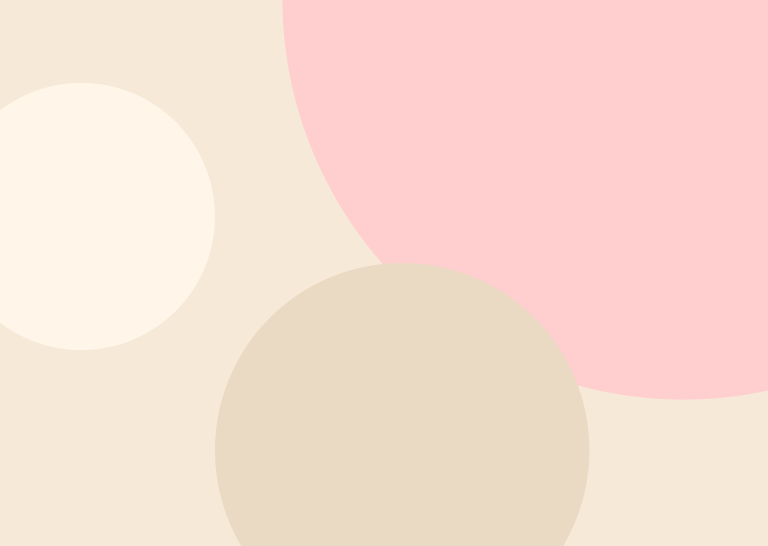
A Shadertoy shader for this background:

```glsl
// Three flat pastel discs, pink, cream and tan, on a warm beige ground.

const vec3 BEIGE = vec3(0.965, 0.914, 0.845);
const vec3 PINK  = vec3(1.000, 0.808, 0.808);
const vec3 CREAM = vec3(1.000, 0.965, 0.912);
const vec3 TAN   = vec3(0.918, 0.851, 0.765);

// Discs as centre x, centre y, radius, in canvas heights
const vec3 PINK_DISC  = vec3(1.2515, 1.0025, 0.7343);
const vec3 CREAM_DISC = vec3(0.1489, 0.6035, 0.2447);
const vec3 TAN_DISC   = vec3(0.7366, 0.1753, 0.3429);

// Coverage of a disc, with an edge one pixel wide
float discMask(vec2 p, vec3 disc) {
    float distanceToEdge = length(p - disc.xy) - disc.z;
    return clamp(0.5 - distanceToEdge * iResolution.y, 0.0, 1.0);
}

void mainImage(out vec4 fragColor, in vec2 fragCoord) {
    vec2 p = fragCoord / iResolution.y;

    // Layers from back to front
    vec3 color = BEIGE;
    color = mix(color, PINK, discMask(p, PINK_DISC));
    color = mix(color, CREAM, discMask(p, CREAM_DISC));
    color = mix(color, TAN, discMask(p, TAN_DISC));

    fragColor = vec4(color, 1.0);
}
```
